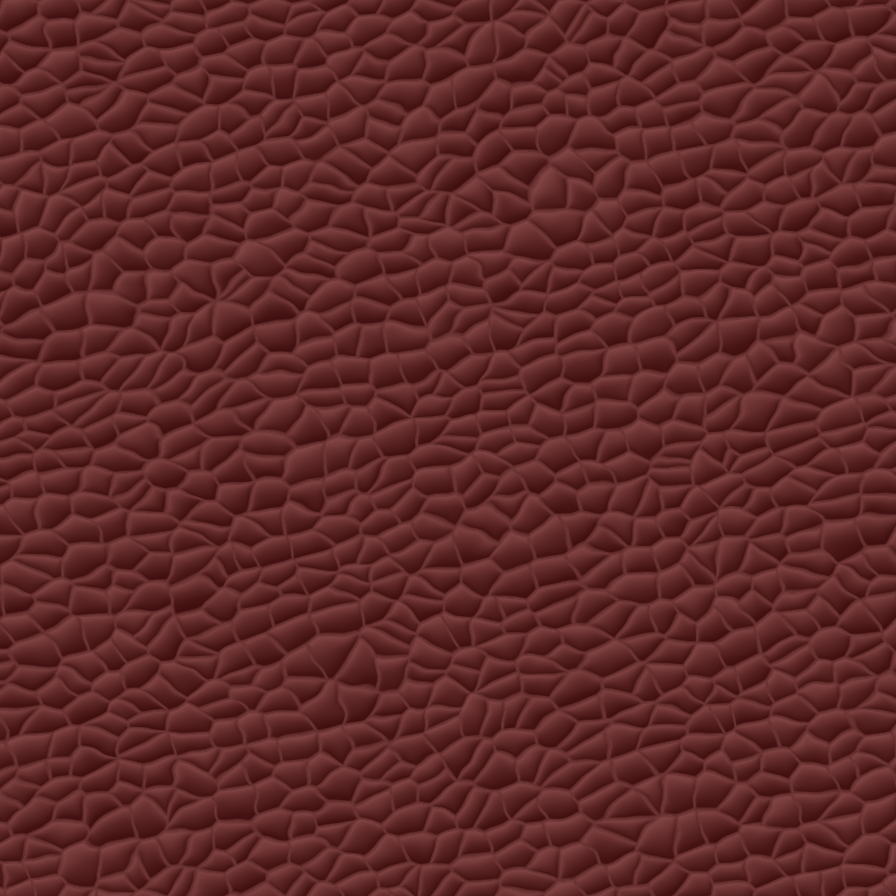
Reproduce this texture procedurally as a Shadertoy shader.

```glsl
// Dark red pebbled leather: tilted, domed grains parted by thin pale creases.

const vec2  GRAINS       = vec2(27.0, 36.0);    // grains along and across the hide
const float TILT         = 0.22;                // direction of the long grain axis
const vec2  LIGHT        = vec2(-0.38, 0.92);   // direction towards the light
const float JITTER       = 0.92;                // irregularity of the grains
const float BEND         = 0.20;                // waviness of the creases, in grains
const float DRIFT        = 0.9;                 // slow change of grain size, in grains
const float CREASE_INNER = 0.0007;
const float CREASE_OUTER = 0.0029;
const float FALLOFF      = 1.4;                 // how fast grains darken away from light
const float GRAIN_VARIETY = 0.10;               // tone difference between grains
const vec3  SHADOW_RED = vec3(0.250, 0.055, 0.055);
const vec3  LIT_RED    = vec3(0.535, 0.290, 0.290);
const vec3  CREASE_RED = vec3(0.420, 0.200, 0.200);

float hash1(vec2 p) {
    return fract(sin(dot(p, vec2(127.1, 311.7))) * 43758.5453);
}

vec2 hash2(vec2 p) {
    return vec2(hash1(p), hash1(p + vec2(37.3, 17.9)));
}

vec2 noise2(vec2 p) {
    vec2 cell = floor(p), f = fract(p);
    f = f * f * (3.0 - 2.0 * f);
    vec2 low  = mix(hash2(cell), hash2(cell + vec2(1, 0)), f.x);
    vec2 high = mix(hash2(cell + vec2(0, 1)), hash2(cell + vec2(1, 1)), f.x);
    return mix(low, high, f.y) - 0.5;
}

// Canvas to grain grid: turn, then scale
vec2 toGrid(vec2 p) {
    vec2 axis = vec2(cos(TILT), sin(TILT));
    return vec2(dot(p, axis), dot(p, vec2(-axis.y, axis.x))) * GRAINS;
}

vec2 seedOffset(vec2 cell, vec2 q) {
    return cell + 0.5 + JITTER * (hash2(cell) - 0.5) - q;
}

// x: distance to the crease, y: 0 at the shaded rim to 1 at the lit rim, z: grain id
vec3 grain(vec2 q) {
    // Nearest seed
    vec2 home = floor(q), nearest = vec2(9.0);
    vec2 base = home;
    for (int y = -1; y <= 1; y++)
    for (int x = -1; x <= 1; x++) {
        vec2 cell = base + vec2(x, y);
        vec2 offset = seedOffset(cell, q);
        if (dot(offset, offset) < dot(nearest, nearest)) {
            nearest = offset;
            home = cell;
        }
    }

    // Soft minimum of the distances to all sides, straight and along the light
    vec2 light = toGrid(normalize(LIGHT));
    float border = 0.0, towards = 0.0, away = 0.0;
    for (int y = -2; y <= 2; y++)
    for (int x = -2; x <= 2; x++) {
        if (x == 0 && y == 0) continue;
        vec2 other = seedOffset(home + vec2(x, y), q);
        vec2 side = other - nearest;
        float gap = max(0.5 * dot(nearest + other, side), 1e-4);
        float facing = dot(light, side);
        float nearness = pow(abs(facing) / gap, 4.0);
        border += pow(length(side * GRAINS) / gap, 5.0);
        if (facing > 0.0) towards += nearness;
        else away += nearness;
    }
    float lit = pow(towards, 0.25), shaded = pow(away, 0.25);
    return vec3(pow(border, -0.2), lit / (lit + shaded), hash1(home + 5.7));
}

void mainImage(out vec4 fragColor, in vec2 fragCoord) {
    vec2 p = fragCoord / iResolution.y;

    // Bent grain grid
    vec2 q = toGrid(p) + 40.0;
    q += DRIFT * noise2(q * 0.23) + BEND * noise2(q * 1.7 + 11.0);
    vec3 g = grain(q);

    // Domed shading
    float tone = pow(g.y, FALLOFF) + GRAIN_VARIETY * (g.z - 0.5);
    vec3 color = mix(SHADOW_RED, LIT_RED, clamp(tone, 0.0, 1.0));

    // Crease
    float crease = 1.0 - smoothstep(CREASE_INNER, CREASE_OUTER, g.x);
    color = mix(color, CREASE_RED, 0.85 * crease);

    fragColor = vec4(color, 1.0);
}
```
